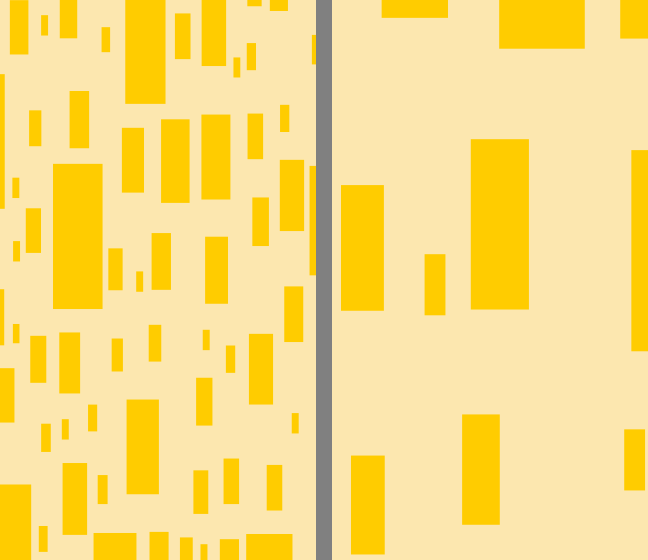
Left: the whole. Right: its middle third, enlarged.
Reproduce this pattern procedurally as a Shadertoy shader.

```glsl
// Scattered upright golden blocks of one shape and many sizes on pale cream.
// A pinwheel grid with shifted edges splits the plane into uneven cells;
// each cell holds one block, so blocks of any size never overlap.

#define COLUMNS 10.0   // cells across the canvas
#define ASPECT 2.93    // block height over width
#define SPREAD 0.42    // largest shift of a cell edge, below 0.5
#define GAP 0.16       // least space between blocks, in cells
#define SMALLEST 0.22  // least block side, in cells
#define GROWTH 0.62    // block side per squared cell side
#define COVER 0.32     // share of the canvas under blocks
#define CREAM vec3(0.988, 0.906, 0.686)
#define GOLD vec3(1.0, 0.80, 0.0)

// Three random values in 0..1 for a lattice point
vec3 hash3(vec2 point, float salt) {
    uvec3 n = uvec3(ivec3(vec3(point, salt)) + 64);
    n = n * 1664525u + 1013904223u;
    n.x += n.y * n.z;  n.y += n.z * n.x;  n.z += n.x * n.y;
    n ^= n >> 16u;
    n.x += n.y * n.z;  n.y += n.z * n.x;  n.z += n.x * n.y;
    return vec3(n >> 8u) / 16777216.0;
}

// Shift of the edge through a vertex, favouring strong shifts
float edgeShift(vec2 vertex) {
    float u = 2.0 * hash3(vertex, 1.0).x - 1.0;
    return SPREAD * sign(u) * sqrt(abs(u));
}

// Pinwheel cell as (left, bottom, right, top); edges turn on alternate cells
vec4 cellBounds(vec2 cell) {
    float bl = edgeShift(cell);
    float br = edgeShift(cell + vec2(1, 0));
    float tl = edgeShift(cell + vec2(0, 1));
    float tr = edgeShift(cell + vec2(1, 1));
    bool even = mod(cell.x + cell.y, 2.0) < 0.5;
    return vec4(cell, cell + 1.0) + (even ? vec4(tl, bl, br, tr) : vec4(bl, br, tr, tl));
}

// Block inside a cell: square here, stretched by ASPECT on the canvas
vec4 blockBounds(vec2 cell, float growth) {
    vec4 bounds = cellBounds(cell);
    vec2 room = bounds.zw - bounds.xy;
    float narrow = min(room.x, room.y);
    float side = min(max(growth * narrow * narrow, SMALLEST), narrow - GAP);
    side *= step(0.8 * SMALLEST, side);
    vec2 corner = bounds.xy + 0.5 * GAP + hash3(cell, 2.0).xy * (room - GAP - side);
    return vec4(corner, corner + side);
}

// Area shared by two boxes
float overlap(vec4 a, vec4 b) {
    vec2 size = max(min(a.zw, b.zw) - max(a.xy, b.xy), 0.0);
    return size.x * size.y;
}

// Growth adjusted so that the blocks fill the wanted share of the canvas
float balancedGrowth(vec2 canvas) {
    float area = 0.0;
    for (float y = -1.0; y <= canvas.y; y++)
        for (float x = -1.0; x <= canvas.x; x++)
            area += overlap(blockBounds(vec2(x, y), GROWTH), vec4(0, 0, canvas));
    return GROWTH * sqrt(COVER * canvas.x * canvas.y / max(area, 0.01));
}

void mainImage(out vec4 fragColor, in vec2 fragCoord) {
    vec2 pixel = COLUMNS / iResolution.x * vec2(1.0, 1.0 / ASPECT);
    vec2 p = fragCoord * pixel;
    float growth = balancedGrowth(iResolution.xy * pixel);

    // Exact coverage of this pixel by the nearby blocks
    vec4 footprint = vec4(p - 0.5 * pixel, p + 0.5 * pixel);
    float covered = 0.0;
    for (float y = -1.0; y <= 1.0; y++)
        for (float x = -1.0; x <= 1.0; x++)
            covered += overlap(blockBounds(floor(p) + vec2(x, y), growth), footprint);

    float ink = clamp(covered / (pixel.x * pixel.y), 0.0, 1.0);
    fragColor = vec4(mix(CREAM, GOLD, ink), 1.0);
}
```
